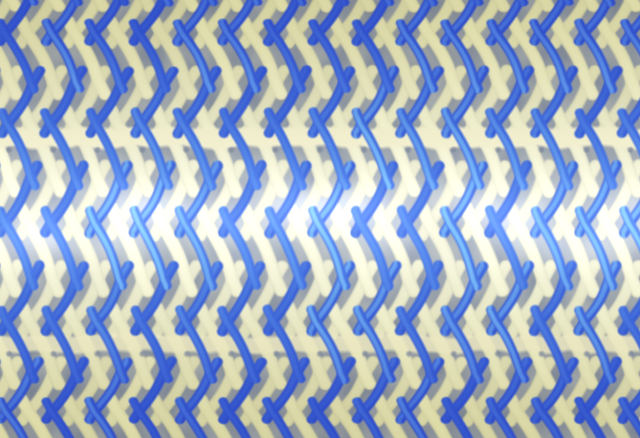
This pattern is drawn by a WebGL 1 fragment shader. Its source:

```glsl
precision highp float;
// Woven sleeve: blue and cream zigzag strands crossing over a grey ground, lit by a soft central sheen.

uniform vec2 u_resolution;

const float COLUMNS = 14.4;             // strands across the canvas
const float ROW = 2.27;                 // zigzag height, in strand spacings
const vec2 RIGHT_TURN = vec2(0.71, 0.0);
const vec2 LEFT_TURN = vec2(0.15, 0.44 * ROW);
const vec2 NEXT_RIGHT = vec2(0.71, ROW);

float hash(vec2 p) {
  return fract(sin(dot(p, vec2(127.1, 311.7))) * 4375.85);
}

vec2 gradient(vec2 cell) {
  float angle = 6.2832 * hash(cell);
  return vec2(cos(angle), sin(angle));
}

// Gradient noise, roughly -0.7 to 0.7.
float noise(vec2 p) {
  vec2 i = floor(p), f = fract(p);
  vec2 w = f * f * (3.0 - 2.0 * f);
  vec2 e = vec2(1.0, 0.0);
  float low = mix(dot(gradient(i), f), dot(gradient(i + e.xy), f - e.xy), w.x);
  float high = mix(dot(gradient(i + e.yx), f - e.yx), dot(gradient(i + e.xx), f - e.xx), w.x);
  return mix(low, high, w.y);
}

// Nearest bowed stroke of a repeated family: distance, side offset, random tone.
vec3 strokes(vec2 q, vec2 a, vec2 b, float before, float after) {
  vec2 size = vec2(1.0, ROW);
  vec2 home = floor(q / size);
  vec2 span = b - a;
  vec3 nearest = vec3(9.0, 0.0, 0.0);
  for (int j = -1; j <= 1; j++) {
    for (int i = -1; i <= 1; i++) {
      vec2 id = home + vec2(float(i), float(j));
      float tone = hash(id + 3.0);
      vec2 local = q - id * size - a;
      local.x -= 0.06 * (hash(id + 17.0) - 0.5);
      float along = clamp(dot(local, span) / dot(span, span), -before, 1.0 + after);
      vec2 away = local - span * along;
      away.x -= 0.06 * sin(3.1416 * clamp(along, 0.0, 1.0));
      float d = length(away);
      if (d < nearest.x) nearest = vec3(d, away.x, tone);
    }
  }
  return nearest;
}

float coverage(float d, float halfWidth, float soft) {
  return 1.0 - smoothstep(halfWidth - soft, halfWidth + soft, d);
}

// Horizontal bar with a slightly uneven edge.
float band(float y, float center, float halfHeight, float wobble) {
  return 1.0 - smoothstep(halfHeight - 0.006, halfHeight + 0.006, abs(y - center + wobble));
}

vec3 creamThread(vec3 stroke, float light) {
  vec3 color = mix(vec3(0.83, 0.82, 0.61), vec3(0.97, 0.97, 0.88), light);
  float roundness = 1.0 - smoothstep(0.04, 0.20, stroke.x);
  return color * (0.91 + 0.08 * roundness + 0.04 * stroke.z);
}

vec3 blueThread(vec3 stroke, float light, float shine) {
  vec3 color = mix(vec3(0.17, 0.28, 0.77), vec3(0.29, 0.48, 0.90), light);
  float streak = 1.0 - smoothstep(0.01, 0.085, abs(stroke.y + 0.025));
  float strength = shine * (0.25 + 0.75 * smoothstep(0.2, 0.9, stroke.z));
  return mix(color, vec3(0.50, 0.77, 0.98), streak * strength);
}

void main() {
  vec2 uv = gl_FragCoord.xy / u_resolution;
  float down = 1.0 - uv.y;
  float c = down - 0.5;

  // Rows tighten toward the top and bottom, as on a curved surface.
  float phase = (c + 0.35 * c * c * c + 0.092) / 0.23;
  vec2 q = vec2(uv.x * COLUMNS, phase * ROW);
  q += 0.035 * vec2(noise(q * 0.9), noise(q * 0.9 + 40.0));
  float soft = max(0.04, COLUMNS / u_resolution.x);

  // Lighting
  float light = exp(-c * c * 9.0);
  float patches = noise(q * vec2(0.55, 0.8) + 9.0);
  float sheen = exp(-c * c * 110.0) * clamp(0.55 + 0.9 * patches, 0.0, 1.0);

  // Ground seen through the gaps
  float grain = noise(q * vec2(2.2, 1.5));
  vec3 color = mix(vec3(0.48, 0.52, 0.60), vec3(0.70, 0.72, 0.71), 0.55 + 0.6 * grain);
  color *= 0.88 + 0.17 * light;
  color = mix(color, vec3(0.86, 0.90, 0.98), 0.75 * sheen);

  // Cream crossings
  vec2 shift = vec2(0.5, 0.0);
  vec3 creamBack = strokes(q - shift, RIGHT_TURN, LEFT_TURN, 0.30, 0.28);
  vec3 creamFront = strokes(q - shift, LEFT_TURN, NEXT_RIGHT, 0.26, 0.22);
  color = mix(color, creamThread(creamBack, light) * 0.97, coverage(creamBack.x, 0.135, soft));
  color = mix(color, creamThread(creamFront, light), coverage(creamFront.x, 0.145, soft));

  // Solid cream bars with small pinholes under them
  float wobble = 0.012 * noise(q * vec2(2.0, 0.7));
  float bars = max(band(down, 0.315, 0.022, wobble), 0.85 * band(down, 0.785, 0.019, wobble));
  color = mix(color, mix(vec3(0.88, 0.86, 0.66), vec3(0.97, 0.96, 0.86), light), bars);
  float nearBar = min(abs(down - 0.342), abs(down - 0.808)) * COLUMNS / 1.46;
  float pinhole = coverage(length(vec2(fract(q.x) - 0.2, nearBar)), 0.06, soft);
  color = mix(color, vec3(0.48, 0.52, 0.60), 0.7 * pinhole);

  // Blue strands, darker where they pass behind
  vec3 blueBack = strokes(q, RIGHT_TURN, LEFT_TURN, 0.30, 0.22);
  vec3 blueFront = strokes(q, LEFT_TURN, NEXT_RIGHT, 0.22, 0.12);
  float shine = 0.25 + 0.65 * light;
  color = mix(color, blueThread(blueBack, light * 0.7, shine * 0.8), coverage(blueBack.x, 0.115, soft));
  color = mix(color, blueThread(blueFront, light, shine), coverage(blueFront.x, 0.105, soft));

  color += 0.16 * sheen;
  gl_FragColor = vec4(clamp(color, 0.0, 1.0), 1.0);
}
```
